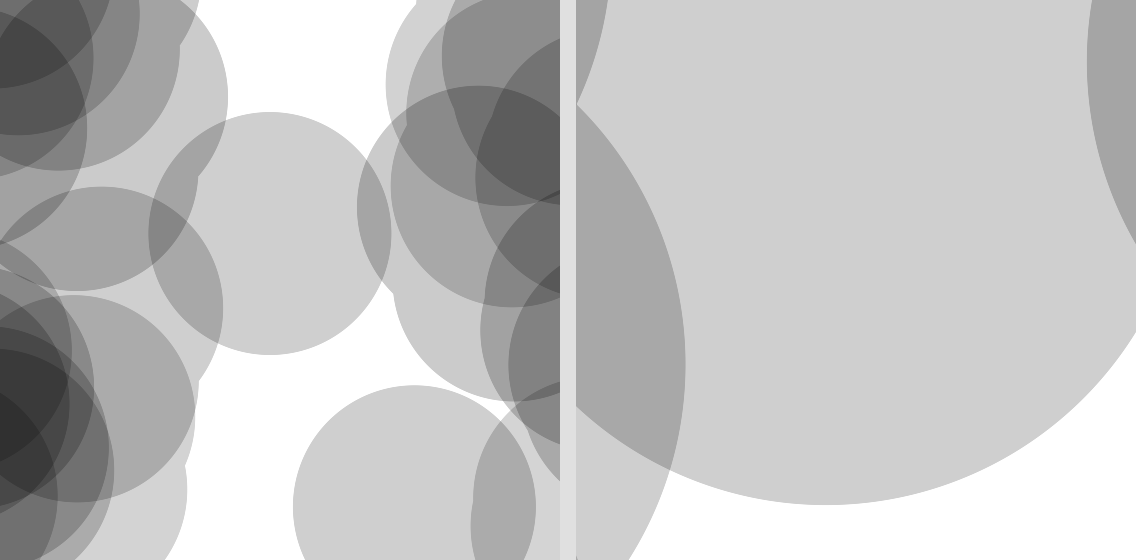
Left: the whole. Right: its middle third, enlarged.
A WebGL 2 fragment shader for this background:

```glsl
#version 300 es
precision highp float;

uniform vec2 u_resolution;
out vec4 fragColor;

const float DISC_RADIUS = 0.217;

float hash(vec2 seed) {
    return fract(sin(dot(seed, vec2(127.1, 311.7))) * 43758.5453);
}

float discDistance(vec2 p, vec2 center, float radius) {
    return length(p - center) - radius;
}

// Light left after passing through one translucent layer
float layerLight(float dist, float tint, float pixel) {
    float cover = 1.0 - smoothstep(-0.5 * pixel, 0.5 * pixel, dist);
    return mix(1.0, tint, cover);
}

// Layers scattered in a box, evenly spread in height; each merges two discs
float clusterLight(vec2 p, vec2 center, vec2 spread, int count,
                   float twinGap, float seed, float pixel) {
    float light = 1.0;
    for (int i = 0; i < count; i++) {
        float id = float(i);
        float jitterX = hash(vec2(id, seed)) - 0.5;
        float jitterY = 0.6 * (hash(vec2(id, seed + 5.3)) - 0.5);
        float slot = (id + 0.5 + jitterY) / float(count) - 0.5;
        vec2 middle = center + spread * vec2(jitterX, slot);

        float lean = hash(vec2(id, seed + 9.7)) - 0.5;
        vec2 halfGap = 0.5 * twinGap * vec2(lean, 1.0);
        float dist = min(discDistance(p, middle + halfGap, DISC_RADIUS),
                         discDistance(p, middle - halfGap, DISC_RADIUS));

        float tint = mix(0.795, 0.83, hash(vec2(id, seed + 13.1)));
        light *= layerLight(dist, tint, pixel);
    }
    return light;
}

// Lone discs stepping down through the open middle
float middleLight(vec2 p, vec2 first, vec2 stride, int count, float pixel) {
    float light = 1.0;
    for (int i = 0; i < count; i++) {
        float dist = discDistance(p, first + stride * float(i), DISC_RADIUS);
        light *= layerLight(dist, 0.81, pixel);
    }
    return light;
}

void main() {
    vec2 p = gl_FragCoord.xy / u_resolution;
    float pixel = 1.0 / min(u_resolution.x, u_resolution.y);

    // Left side: a pale column over two dark piles
    float light = clusterLight(p, vec2(0.15, 0.55), vec2(0.10, 1.10), 4, 0.13, 1.0, pixel);
    light *= clusterLight(p, vec2(-0.02, 0.92), vec2(0.12, 0.36), 4, 0.0, 2.0, pixel);
    light *= clusterLight(p, vec2(-0.05, 0.24), vec2(0.14, 0.34), 6, 0.0, 3.0, pixel);

    // Right side: a short pale column and a sparse outer one
    light *= clusterLight(p, vec2(0.90, 0.72), vec2(0.10, 0.55), 3, 0.13, 4.0, pixel);
    light *= clusterLight(p, vec2(1.07, 0.48), vec2(0.14, 1.10), 5, 0.05, 6.0, pixel);

    light *= middleLight(p, vec2(0.482, 0.583), vec2(0.258, -0.488), 2, pixel);

    fragColor = vec4(vec3(light), 1.0);
}
```
